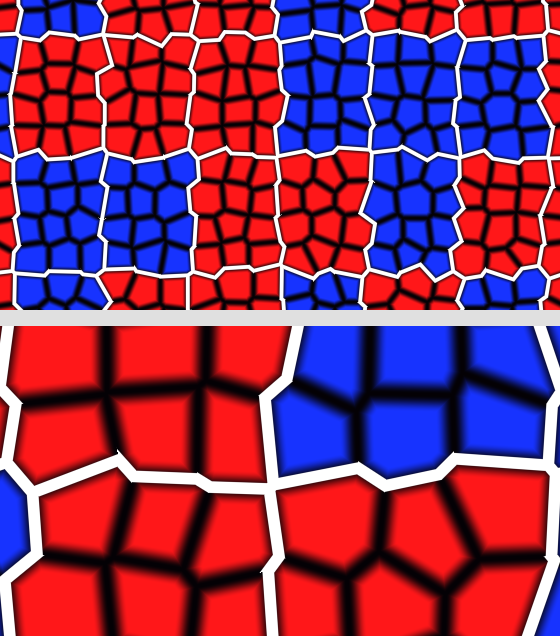
Top: the whole. Bottom: its middle third, enlarged.
This pattern is drawn by a Shadertoy shader. Its source:

```glsl
const float CELLS_DOWN = 10.5;
const vec2 BLOCK_SIZE = vec2(3.0, 4.0);      // cells per block
const float JITTER = 0.52;
const float OUTLINE_HALF_WIDTH = 0.066;      // in cells
const float GROOVE_START = 0.01;
const float GROOVE_END = 0.20;

const vec3 RED = vec3(1.0, 0.09, 0.10);
const vec3 BLUE = vec3(0.09, 0.20, 1.0);
const vec3 GROOVE = vec3(0.015, 0.005, 0.02);
const vec3 OUTLINE = vec3(1.0);

// One colour wave per block row, cycling every four rows
const vec4 WAVE_PERIOD = vec4(6.0, 3.5, 2.4, 3.2);
const vec4 WAVE_PEAK = vec4(-2.0, -1.5, -1.4, -0.8);
const float RED_BIAS = 0.25;
const float TAU = 6.2831853;

vec2 hash22(vec2 p) {
    vec3 q = fract(p.xyx * vec3(0.1031, 0.1030, 0.0973));
    q += dot(q, q.yzx + 33.33);
    return fract((q.xx + q.yz) * q.zy);
}

vec2 cellSeed(vec2 cell) {
    return cell + 0.5 + JITTER * (hash22(cell + 57.0) - 0.5);
}

vec2 blockOf(vec2 cell) {
    return floor((cell + 0.5) / BLOCK_SIZE);
}

vec2 nearestCell(vec2 p) {
    vec2 home = floor(p);
    vec2 nearest = home;
    float best = 1e3;
    for (int y = -1; y <= 1; y++)
    for (int x = -1; x <= 1; x++) {
        vec2 cell = home + vec2(x, y);
        vec2 offset = cellSeed(cell) - p;
        float d = dot(offset, offset);
        if (d < best) {
            best = d;
            nearest = cell;
        }
    }
    return nearest;
}

// x: distance to any cell border, y: distance to a block border
vec2 borderDistances(vec2 p, vec2 cell) {
    vec2 seed = cellSeed(cell);
    vec2 block = blockOf(cell);
    vec2 dist = vec2(1e3);
    for (int y = -2; y <= 2; y++)
    for (int x = -2; x <= 2; x++) {
        if (x == 0 && y == 0) continue;
        vec2 other = cell + vec2(x, y);
        vec2 otherSeed = cellSeed(other);
        float d = dot(0.5 * (seed + otherSeed) - p, normalize(otherSeed - seed));
        dist.x = min(dist.x, d);
        if (blockOf(other) != block) dist.y = min(dist.y, d);
    }
    return dist;
}

vec3 blockColor(vec2 block) {
    int row = int(mod(block.y, 4.0));
    float wave = cos(TAU * (block.x - WAVE_PEAK[row]) / WAVE_PERIOD[row]);
    return wave + RED_BIAS > 0.0 ? RED : BLUE;
}

void mainImage(out vec4 fragColor, in vec2 fragCoord) {
    float pixel = CELLS_DOWN / iResolution.y;
    vec2 p = (fragCoord - 0.5 * iResolution.xy) * pixel;

    vec2 cell = nearestCell(p);
    vec2 dist = borderDistances(p, cell);

    // Soft dark grooves between cells
    float fill = smoothstep(GROOVE_START, GROOVE_END, dist.x);
    vec3 color = mix(GROOVE, blockColor(blockOf(cell)), fill);

    // Crisp outline around blocks
    float outline = 1.0 - smoothstep(-0.7, 0.7, (dist.y - OUTLINE_HALF_WIDTH) / pixel);
    color = mix(color, OUTLINE, outline);

    fragColor = vec4(color, 1.0);
}
```
